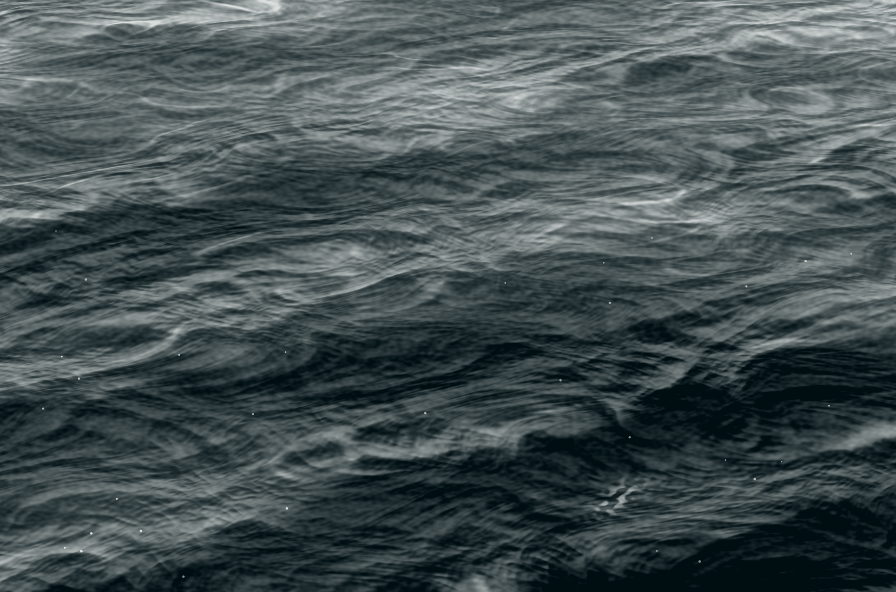
Write a WebGL 1 fragment shader that draws this texture.

```glsl
precision highp float;
// Choppy dark sea seen obliquely from above, paler and finer with distance.
// A foreshortened plane carries ridged gradient noise; its slope is the light,
// over a skewed swell, with thin crest lines, sparse flecks and a foam patch.
uniform vec2 u_resolution;

const vec3 DEEP_COLOR = vec3(0.0, 0.06, 0.075);
const vec3 SKY_COLOR = vec3(1.0, 1.01, 1.0);
const float NEAR_TONE = 0.07;
const float FAR_TONE = 0.43;
const float HORIZON = 1.9;        // height of the vanishing line
const float FORESHORTEN = 3.2;
const float CHOP_SCALE = 9.0;
const float CHOP_STRETCH = 0.65;  // lower gives longer crests
const float CHOP_LIGHT = 0.155;
const float CHOP_GAIN = 0.48;
const float SLOPE_STEP = 0.0035;
const float SWELL_PERIOD = 0.27;
const float SWELL_TILT = 0.23;
const float SWELL_LIGHT = 0.10;
const float PATCH_LIGHT = 0.22;
const float CAP_LIGHT = 0.13;
const float LINE_LIGHT = 0.20;
const float GRAIN_LIGHT = 0.08;
const float FLECK_GRID = 24.0;
const float FLECK_SHARE = 0.06;
const vec2 FOAM_CENTER = vec2(0.69, 0.16);
const float TAU = 6.283185;

float hash(vec2 p) {
  vec3 v = fract(p.xyx * vec3(0.1031, 0.1030, 0.0973));
  v += dot(v, v.yzx + 33.33);
  return fract((v.x + v.y) * v.z);
}

float cornerRamp(vec2 cell, vec2 offset) {
  float angle = TAU * hash(cell);
  return dot(vec2(cos(angle), sin(angle)), offset);
}

// Gradient noise, roughly -0.7 to 0.7
float noise(vec2 p) {
  vec2 i = floor(p);
  vec2 f = p - i;
  vec2 w = f * f * f * (f * (f * 6.0 - 15.0) + 10.0);
  vec2 e = vec2(1.0, 0.0);
  float low = mix(cornerRamp(i, f), cornerRamp(i + e, f - e), w.x);
  float high = mix(cornerRamp(i + e.yx, f - e.yx), cornerRamp(i + e.xx, f - e.xx), w.x);
  return mix(low, high, w.y);
}

// Sharp-crested waves whose octaves cross in two directions
float chopHeight(vec2 p) {
  float height = 0.0;
  float amp = 0.5;
  float tilt = -0.8;
  for (int i = 0; i < 5; i++) {
    float n = noise(vec2(p.x, p.y + tilt * p.x));
    height += amp * (1.0 - 2.2 * sqrt(n * n + 0.002));
    amp *= CHOP_GAIN;
    tilt = -0.4 - tilt;
    p = p * 1.8 + vec2(17.3, 9.1);
  }
  return height;
}

// Skewed wave: soft pale back, abrupt dark face below the crest
float swellProfile(float phase) {
  float a = TAU * phase;
  return cos(a + 0.6 * cos(a));
}

// Tiny round drops scattered one per chosen cell
float flecks(vec2 p) {
  vec2 cell = floor(p * FLECK_GRID);
  vec2 spot = 0.2 + 0.6 * vec2(hash(cell + 3.7), hash(cell + 8.2));
  float d = length(fract(p * FLECK_GRID) - spot);
  float size = mix(0.04, 0.075, hash(cell + 5.1));
  return step(hash(cell + 1.9), FLECK_SHARE) * (1.0 - smoothstep(size * 0.4, size, d));
}

void main() {
  vec2 uv = gl_FragCoord.xy / u_resolution;
  float aspect = u_resolution.x / u_resolution.y;
  vec2 p = vec2(uv.x * aspect, uv.y);

  // Water plane, bent so that the crests curve
  float depth = 1.0 / (HORIZON - uv.y);
  vec2 ground = CHOP_SCALE * depth * vec2((p.x - 0.5 * aspect) * CHOP_STRETCH, FORESHORTEN);
  vec2 bend = vec2(noise(ground * 0.7 + 31.0), noise(ground * 0.8 + 57.0));
  vec2 water = ground + 0.55 * bend;

  // Chop: light on the far slopes, dark on the near ones
  float gap = SLOPE_STEP * CHOP_SCALE * FORESHORTEN * depth * depth;
  float below = chopHeight(water - vec2(0.0, 0.5 * gap));
  float above = chopHeight(water + vec2(0.0, 0.5 * gap));
  float height = 0.5 * (below + above);
  float slope = (below - above) / gap;
  slope /= 1.0 + 0.35 * abs(slope);

  // Swell and broad patches
  float phase = (p.y - SWELL_TILT * p.x - 0.67) / SWELL_PERIOD;
  phase += 0.45 * noise(ground * 0.25 + 12.0) + 0.25 * (height - 0.5);
  float swell = swellProfile(phase);
  float broad = noise(ground * vec2(0.3, 0.35) + 71.0);

  // Crest caps and hair-thin crest lines
  float cap = smoothstep(0.58, 0.9, height);
  float ridge = abs(noise(vec2(water.x, water.y - 0.5 * water.x) * 1.25 + 0.12 * height + 43.0));
  float line = (1.0 - smoothstep(0.0, 0.08, ridge)) * smoothstep(0.0, 0.35, noise(water * 0.9 + 91.0));

  float tone = mix(NEAR_TONE, FAR_TONE, uv.y) + SWELL_LIGHT * swell + PATCH_LIGHT * broad;
  tone += (0.85 + 0.3 * swell) * (CHOP_LIGHT * slope + CAP_LIGHT * cap + LINE_LIGHT * line);
  tone += GRAIN_LIGHT * noise(p * vec2(90.0, 170.0));

  // Broken foam and stray drops on the near water
  vec2 away = (uv - FOAM_CENTER) * vec2(aspect, 1.0);
  away.y -= 0.5 * away.x;
  float foam = exp(-dot(away * away, vec2(600.0, 2200.0)));
  tone += 0.5 * foam * smoothstep(-0.1, 0.3, noise(p * vec2(70.0, 100.0) + 5.0));
  tone += 0.5 * flecks(p) * (1.0 - smoothstep(0.45, 0.75, uv.y));

  gl_FragColor = vec4(mix(DEEP_COLOR, SKY_COLOR, clamp(tone, -0.01, 0.85)), 1.0);
}
```
